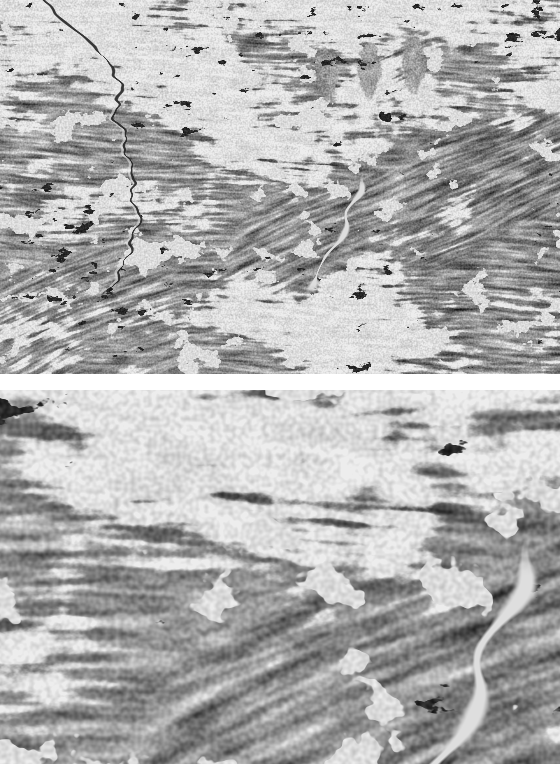
Top: the whole. Bottom: its middle third, enlarged.
Reproduce this texture procedurally as a WebGL 2 fragment shader.

```glsl
#version 300 es
precision highp float;
// Weathered plaster wall: brushed grey strokes, flaking whitewash, pits and cracks.

uniform vec2 u_resolution;
out vec4 fragColor;

vec2 gradientAt(vec2 cell) {
    uvec2 k = uvec2(ivec2(cell) + 4096);
    uint h = k.x * 73856093u ^ k.y * 19349663u;
    h = (h ^ (h >> 15)) * 2246822519u;
    h = (h ^ (h >> 13)) * 3266489917u;
    float a = float((h >> 8) & 65535u) / 65536.0 * 6.28319;
    return vec2(cos(a), sin(a));
}

float noise(vec2 p) {
    vec2 i = floor(p), f = p - i;
    vec2 w = f * f * f * (f * (f * 6.0 - 15.0) + 10.0);
    float a = dot(gradientAt(i), f);
    float b = dot(gradientAt(i + vec2(1, 0)), f - vec2(1, 0));
    float c = dot(gradientAt(i + vec2(0, 1)), f - vec2(0, 1));
    float d = dot(gradientAt(i + vec2(1, 1)), f - vec2(1, 1));
    return 1.5 * mix(mix(a, b, w.x), mix(c, d, w.x), w.y);
}

float fbm(vec2 p) {
    float sum = 0.0, amp = 1.0;
    for (int i = 0; i < 5; i++) {
        sum += amp * noise(p);
        p = mat2(1.6, 1.2, -1.2, 1.6) * p + 17.3;
        amp *= 0.55;
    }
    return sum;
}

// Bristle marks running along the given angle
float strokes(vec2 p, float angle) {
    float c = cos(angle), s = sin(angle);
    vec2 q = vec2(c * p.x + s * p.y, c * p.y - s * p.x);
    q.y += 0.02 * noise(q * vec2(2.5, 4.0));
    return noise(q * vec2(7.0, 75.0)) + 0.7 * noise(q * vec2(17.0, 140.0) + 31.0)
         + 0.4 * noise(q * vec2(4.0, 34.0) + 57.0);
}

float blob(vec2 p, vec2 center, vec2 size) {
    vec2 d = (p - center) / size;
    return exp(-dot(d, d));
}

// Soft-edged line; d is the distance from its axis
float line(float d, float width) {
    return 1.0 - smoothstep(0.4 * width, 1.2 * width, abs(d));
}

void main() {
    vec2 p = gl_FragCoord.xy / u_resolution.y;
    float grain = noise(p * 213.0) + 0.6 * noise(p * 127.0 + 9.0);
    float mottle = fbm(p * vec2(24.0, 34.0) + 5.0);

    // Level strokes crossed by a rising diagonal sweep
    float sweep = 0.16 - abs(p.y - 0.15 - 0.42 * (p.x - 0.3)) + 0.4 * noise(p * 3.0 + 3.0);
    float bristle = mix(strokes(p, -0.04), strokes(p + 4.0, 0.38), smoothstep(-0.08, 0.12, sweep));
    float worn = 0.58 + 0.27 * bristle + 0.1 * grain + 0.07 * mottle;
    worn -= 0.07 * blob(p, vec2(1.35, 0.45), vec2(0.45, 0.25));

    // Whitewash, thick at the top and rubbed away at the right and lower left
    float cover = fbm(p * vec2(2.6, 4.2) + 11.0) + 0.35 * bristle + 0.25 * mottle - 0.2;
    cover += 0.75 * smoothstep(0.5, 0.95, p.y);
    cover -= 0.4 * blob(p, vec2(1.3, 0.45), vec2(0.5, 0.25));
    cover -= 0.5 * blob(p, vec2(0.1, 0.17), vec2(0.4, 0.14));
    cover += 0.4 * blob(p, vec2(0.75, 0.12), vec2(0.33, 0.17));
    float wash = 0.87 + 0.09 * grain + 0.04 * mottle + 0.05 * bristle;
    float tone = mix(worn, wash, smoothstep(-0.14, 0.18, cover));

    // Crisp pale flakes
    float flake = fbm(p * vec2(9.0, 11.0) + 41.0) + 0.25 * noise(p * 2.0 + 8.0);
    tone = mix(tone, 0.86 + 0.08 * grain, smoothstep(0.5, 0.58, flake));

    // Row of damp upright smudges
    for (int i = 0; i < 3; i++) {
        vec2 center = vec2(0.87 + 0.118 * float(i), 0.8 + 0.015 * float(i));
        float damp = blob(p, center, vec2(0.032, 0.075)) + 0.18 * mottle;
        tone = mix(tone, 0.58 + 0.14 * grain + 0.1 * mottle, 0.85 * smoothstep(0.35, 0.5, damp));
    }

    // Dark pits, clustered by a broad mask
    float pit = fbm(p * vec2(15.0, 27.0) + 71.0) + 0.6 * noise(p * 2.7 + 23.0);
    tone = mix(tone, 0.15 + 0.08 * grain, smoothstep(0.85, 0.98, pit));

    // Pale broken scar
    float scarX = 0.83 + 0.44 * (p.y - 0.22) + 0.03 * noise(vec2(p.y * 13.0, 2.5));
    float scarSpan = smoothstep(0.2, 0.24, p.y) * (1.0 - smoothstep(0.5, 0.54, p.y));
    float scarWidth = 0.006 + 0.012 * noise(vec2(p.y * 18.0, 6.5));
    tone = mix(tone, 0.87, scarSpan * line(p.x - scarX, max(scarWidth, 0.002)));

    // Long bowed crack with a lit left lip
    float bow = p.y - 0.5;
    float crackX = 0.37 - 1.05 * bow * bow + 0.045 * noise(vec2(p.y * 9.0, 0.5))
                 + 0.014 * noise(vec2(p.y * 42.0, 7.5));
    float d = (p.x - crackX) / sqrt(1.0 + 4.4 * bow * bow);
    float crackSpan = smoothstep(0.2, 0.23, p.y);
    float crackWidth = 0.003 + 0.003 * noise(vec2(p.y * 25.0, 3.5));
    tone = mix(tone, 0.88, 0.6 * crackSpan * line(d + 0.006, 0.004));
    tone = mix(tone, 0.14, 0.9 * crackSpan * line(d, crackWidth));

    fragColor = vec4(vec3(clamp(tone, 0.07, 0.93)), 1.0);
}
```
